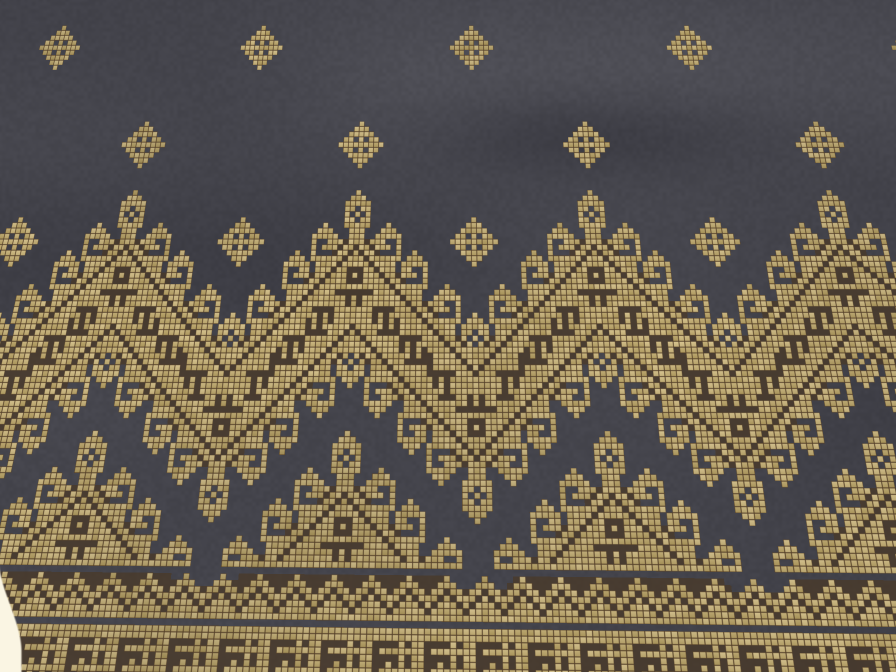
Write a Shadertoy shader that draws this pattern.

```glsl
const vec3 CLOTH = vec3(0.225, 0.225, 0.255);
const vec3 CLOTH_SHEEN = vec3(0.34, 0.34, 0.37);
const vec3 BROWN = vec3(0.33, 0.25, 0.16);
const vec3 GOLD_DEEP = vec3(0.63, 0.55, 0.33);
const vec3 GOLD_LIGHT = vec3(0.82, 0.75, 0.56);
const vec3 TABLE = vec3(0.98, 0.96, 0.89);

const int HALF = 22;           // stitches from peak to valley
const int FOLD = 34;           // depth of the zigzag, in stitches
const int TRIANGLE_TOP = 42;   // first row of the lower triangles
const int BORDER_TOP = 64;     // first row of the bottom border
const float HOOK_STEP = 5.5;   // stitches between hooks
const float ROW_SCALE = 339.0; // rows per unit of log width
const float TOP_WIDTH = 0.3264;
const float SPREAD = 0.0059;   // widening of repeats to the right
const float THREAD_EDGE = 0.17;

float hash(vec2 p) {
    vec3 q = fract(vec3(p.xyx) * 0.1031);
    q += dot(q, q.yzx + 33.33);
    return fract((q.x + q.y) * q.z);
}

float noise(vec2 p) {
    vec2 i = floor(p), f = fract(p);
    f = f * f * (3.0 - 2.0 * f);
    return mix(mix(hash(i), hash(i + vec2(1, 0)), f.x),
               mix(hash(i + vec2(0, 1)), hash(i + vec2(1, 1)), f.x), f.y);
}

// Nearest hook along a slope, and its centre column
int hookIndex(int a) { return int(floor(float(a) / HOOK_STEP + 0.5)); }
int hookCentre(int m) { return (11 * m + 1) / 2; }

// Curled hooks along a slope, with diamonds at both ends
bool fringe(int a, int r) {
    int m = hookIndex(a), c = hookCentre(m);
    int t = a - c, v = r - c - 4;
    int d = abs(t) + abs(v);
    if (r - a == 7) return abs(t) <= 1;
    if (m == 0 || m == 4) return d <= 4 && d != 1;
    bool curl = max(abs(t), abs(v)) == 1 && !(t == -1 && v < 1);
    bool mouth = t == -2 && v == 1;
    return d <= 4 && !curl && !mouth;
}

// Box and posts that fill a peak
bool cap(int a, int r) {
    bool box = max(a, abs(r - 15)) == 1;
    bool posts = r == 18 || (a == 1 && r > 18 && r < 21);
    return !(box || posts);
}

// Stepped key pattern running down the slope
bool meander(int a, int r) {
    int c = hookCentre(hookIndex(a));
    int t = a - c, v = r - c;
    bool bars = (v == 15 && abs(t) < 3 && t < 2) || (v == 19 && t > -2);
    bool stem = t == 0 && v >= 15 && v <= 19;
    bool ticks = (t == -2 && v >= 15 && v <= 17) || (t == 2 && v >= 17 && v <= 19);
    bool gap = t == -3 && v >= 12 && v <= 15;
    return !(bars || stem || ticks || gap);
}

bool zigzag(int a, int r) {
    int s = r - a;
    bool lower = s > FOLD / 2;
    int edge = lower ? FOLD - s : s;
    int fa = lower ? HALF - a : a;
    int fr = lower ? HALF + FOLD - r : r;
    if (edge < 8) return fringe(fa, fr);
    if (edge < 13) return edge != 10;
    if (a < 4) return cap(a, r);
    if (a > HALF - 4) return cap(HALF - a, HALF + FOLD - r);
    return meander(a, r);
}

bool triangle(int a, int r) {
    int s = r - a;
    if (r == 21) return a < 20;
    if (s < 8) return fringe(a, r);
    if (s < 13) return s != 10;
    return a < 4 ? cap(a, r) : meander(a, r);
}

bool border(int col, int r) {
    int tooth = abs(col % 6 - 3);
    if (r < 72) return r >= 65 + tooth && r - tooth != 67;
    if (r < 75) return r > 72;
    int k = col % 8;
    return k < 2 || k == 6 || (r == 76 && k > 2) || (r == 79 && k > 2) || (k == 4 && r > 77);
}

// Scattered diamonds in staggered rows
bool sprig(int i, int r) {
    float n = floor((float(r) - 9.0) / 18.5 + 0.5);
    int v = abs(r - int(floor(9.5 + 18.5 * n)));
    int t = mod(n, 2.0) < 0.5 ? HALF - abs(i) : abs(i);
    return n < 0.5 && t + v <= 4 && !(t == 1 && v == 1);
}

vec3 weave(vec2 p) {
    // Cloth with soft folds
    float fold = 0.3 + 0.35 * (noise(p * vec2(2.2, 5.0) + 3.0) - 0.5);
    fold += 0.35 * exp(-60.0 * pow(p.y - 0.13, 2.0)) * smoothstep(0.3, 0.65, p.x);
    vec2 hollow = (p - vec2(0.88, 0.2)) * vec2(4.0, 16.0);
    fold -= 0.55 * exp(-dot(hollow, hollow));
    vec3 cloth = mix(CLOTH, CLOTH_SHEEN, fold) * (0.96 + 0.08 * noise(p * 180.0));

    // Perspective stitch grid
    float y = p.y - 0.012 * (p.x - 0.667) * smoothstep(0.6, 0.94, p.y);
    float width = 0.292 + 0.12 * y;
    float x = p.x - 0.2494 + 0.167 * y;
    float u = (sqrt(width * width + 4.0 * SPREAD * x) - width) / (2.0 * SPREAD);
    vec2 grid = vec2(u * float(2 * HALF), ROW_SCALE * log(width / TOP_WIDTH)) + 0.5;
    vec2 cell = floor(grid), f = grid - cell;
    int col = int(cell.x) + 20 * HALF, r = int(cell.y);
    int i = (col + HALF) % (2 * HALF) - HALF;
    int a = abs(i), s = r - a;

    // Motifs
    bool gold = sprig(i, r);
    if (r >= BORDER_TOP) gold = border(col, r);
    else if (s >= TRIANGLE_TOP) gold = triangle(a, r - TRIANGLE_TOP);
    else if (s >= 0 && s <= FOLD) gold = zigzag(a, r);
    bool inside = r > BORDER_TOP + 2 || (s > 6 && s < FOLD - 6) || s > TRIANGLE_TOP + 6;
    inside = inside && r != BORDER_TOP && r != 72;
    vec3 ground = inside ? mix(cloth, BROWN, 0.65) * 0.92 : cloth;

    // Raised thread
    vec2 m = smoothstep(-0.02, THREAD_EDGE, 0.5 - abs(f - 0.5));
    float light = 0.2 + 0.55 * hash(cell) + 0.4 * (0.5 - f.y);
    vec3 thread = mix(GOLD_DEEP, GOLD_LIGHT, light) * (0.93 + 0.12 * noise(p * 4.0));
    vec3 color = gold ? mix(BROWN, thread, m.x * m.y) : ground;

    // Pale table past the left hem
    float hem = 0.034 * smoothstep(0.83, 0.97, p.y) - 0.002;
    return mix(TABLE, color, smoothstep(-0.002, 0.002, p.x - hem));
}

void mainImage(out vec4 fragColor, in vec2 fragCoord) {
    vec3 sum = vec3(0.0);
    for (int k = 0; k < 4; k++) {
        vec2 offset = vec2(k % 2, k / 2) * 0.5 - 0.25;
        vec2 p = (fragCoord + offset) / iResolution.xy;
        sum += weave(vec2(p.x * 4.0 / 3.0, 1.0 - p.y));
    }
    fragColor = vec4(sum * 0.25, 1.0);
}
```
